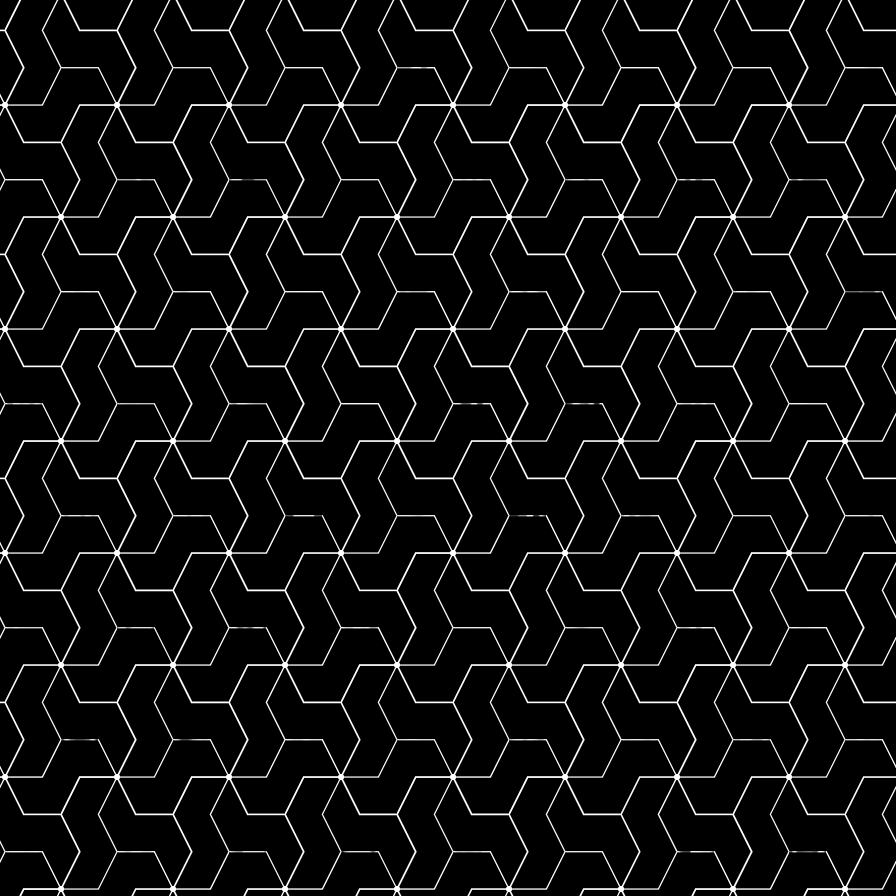
Give the GLSL for this pattern, as a Shadertoy shader.

```glsl
const float REPEATS = 8.0;                  // columns and rows, even so that rows interlock
const vec2 NODE_OFFSET = vec2(0.045, 0.062);
const float THICK_WIDTH = 0.0150;           // lengths in units of one repeat
const float THIN_WIDTH = 0.0115;
const float DOT_RADIUS = 0.028;
const float WEAR_AMOUNT = 0.85;
const float WEAR_GRAINS = 7.0;              // worn patches along one stroke
const float WIDTH_VARIATION = 0.14;
const vec3 GROUND = vec3(0.0);
const vec3 INK = vec3(1.0);
const float SIXTH_TURN = 1.04719755;

float hash(vec3 p) {
    p = fract(p * vec3(0.1031, 0.1030, 0.0973));
    p += dot(p, p.yzx + 33.33);
    return fract((p.x + p.y) * p.z);
}

// Smooth noise along a stroke, seeded by its repeat
float strokeNoise(vec2 id, float x) {
    float i = floor(x);
    float f = smoothstep(0.0, 1.0, x - i);
    return mix(hash(vec3(id, i + 20.0)), hash(vec3(id, i + 21.0)), f);
}

// Lattice direction k, sheared so that a triangle is as tall as it is wide
vec2 latticeDirection(int k) {
    float angle = float(k) * SIXTH_TURN;
    return vec2(cos(angle), sin(angle) * 1.154701);
}

// Distance to a segment, and the position along it from 0 to 1
vec2 segment(vec2 p, vec2 a, vec2 b) {
    vec2 ab = b - a;
    float t = clamp(dot(p - a, ab) / dot(ab, ab), 0.0, 1.0);
    return vec2(length(p - a - ab * t), t);
}

float strokeCoverage(float dist, float width, float pixel) {
    float edge = clamp((0.5 * width - dist) / pixel + 0.5, 0.0, 1.0);
    return min(edge, width / pixel);
}

// Six bent arms around a node, alternately thin and thick
float pinwheel(vec2 p, vec2 id, float pixel) {
    float ink = clamp((DOT_RADIUS - length(p)) / pixel + 0.5, 0.0, 1.0);
    for (int k = 0; k < 6; k++) {
        vec2 bend = latticeDirection(k) / 3.0;
        vec2 tip = bend + latticeDirection(k + 1) / 3.0;
        vec2 inner = segment(p, vec2(0.0), bend);
        vec2 outer = segment(p, bend, tip);

        float width = k % 2 == 0 ? THIN_WIDTH : THICK_WIDTH;
        width *= 1.0 + WIDTH_VARIATION * (hash(vec3(id, float(k))) - 0.5);

        // Thin level strokes are rubbed away in patches
        float wear = 0.0;
        if (k == 2) {
            float grain = strokeNoise(id, outer.y * WEAR_GRAINS);
            float strength = hash(vec3(id, 11.0));
            wear = WEAR_AMOUNT * strength * strength * smoothstep(0.25, 0.75, grain);
        }
        ink = max(ink, strokeCoverage(inner.x, width, pixel));
        ink = max(ink, strokeCoverage(outer.x, width, pixel) * (1.0 - wear));
    }
    return ink;
}

void mainImage(out vec4 fragColor, in vec2 fragCoord) {
    vec2 p = fragCoord / iResolution.xy * REPEATS - NODE_OFFSET;
    float pixel = REPEATS / min(iResolution.x, iResolution.y);

    // Nearest node in the row below and in the row above
    float ink = 0.0;
    for (int j = 0; j < 2; j++) {
        float row = floor(p.y) + float(j);
        float shift = 0.5 * mod(row + 1.0, 2.0);
        float column = floor(p.x - shift + 0.5);
        vec2 node = vec2(column + shift, row);
        vec2 id = mod(vec2(column, row), REPEATS);
        ink = max(ink, pinwheel(p - node, id, pixel));
    }
    fragColor = vec4(mix(GROUND, INK, ink), 1.0);
}
```
